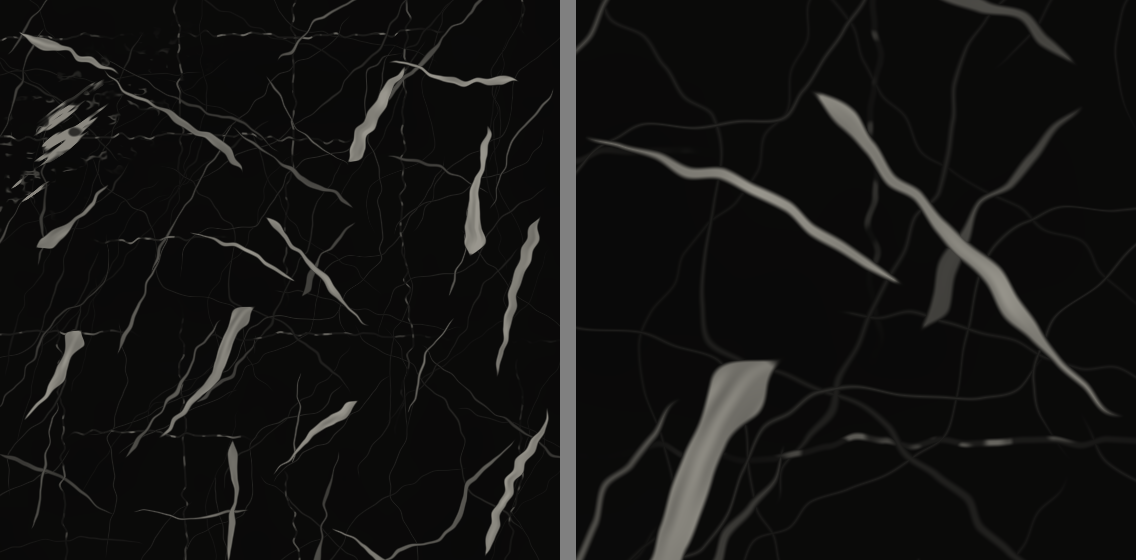
Left: the whole. Right: its middle third, enlarged.
Write a WebGL 2 fragment shader that draws this texture.

```glsl
#version 300 es
precision highp float;
// Polished black marble crossed by tapered white veins, hairlines and jagged cracks.
uniform vec2 u_resolution;
out vec4 fragColor;

const vec3 GROUND = vec3(0.038, 0.037, 0.035);
const vec3 CALCITE = vec3(0.60, 0.59, 0.555);
const float SOFTNESS = 0.0019;       // half width of a vein's blurred edge
const float BEND = 0.16;             // slow curvature relative to vein length
const float JITTER = 0.009;          // fine sideways wobble
const float MAIN_ANGLE = 1.05;       // prevailing direction, radians
const float CROSS_ANGLE = -0.45;     // secondary direction
const float CROSS_SHARE = 0.27;
const int BOLD_COUNT = 15;
const int MEDIUM_COUNT = 26;
const int HAIRLINE_COUNT = 64;
const int CRACK_COUNT = 5;
const vec2 SHEAR_CENTER = vec2(0.11, 0.75);
const vec2 SHEAR_SIZE = vec2(0.23, 0.085);
const float SHEAR_ANGLE = 0.62;

float hash(vec2 p) {
  vec3 q = fract(p.xyx * 0.1031);
  q += dot(q, q.yzx + 33.33);
  return fract((q.x + q.y) * q.z);
}

float noise(vec2 p) {
  vec2 i = floor(p), f = fract(p);
  f = f * f * (3.0 - 2.0 * f);
  return mix(mix(hash(i), hash(i + vec2(1, 0)), f.x),
             mix(hash(i + vec2(0, 1)), hash(i + vec2(1, 1)), f.x), f.y);
}

float fbm(vec2 p) {
  return 0.55 * noise(p) + 0.3 * noise(p * 2.1 + 7.3) + 0.15 * noise(p * 4.3 + 19.1);
}

vec2 rotate(vec2 p, float angle) {
  float c = cos(angle), s = sin(angle);
  return vec2(c * p.x + s * p.y, c * p.y - s * p.x);
}

// One wavering vein: blunt at one end, drawn out at the other.
float vein(vec2 p, float angle, float len, float halfWidth, float seed) {
  vec2 q = rotate(p, angle);
  float t = q.x / len + 0.5;
  if (t < 0.0 || t > 1.0 || abs(q.y) > 0.12) return 0.0;
  if (hash(vec2(seed, 5.0)) < 0.5) t = 1.0 - t;
  q.y += BEND * len * (noise(vec2(q.x * 9.0 + 50.0, seed)) - 0.5);
  q.y += JITTER * (noise(vec2(q.x * 48.0 + 90.0, seed + 2.0)) - 0.5);
  float taper = pow(t, 0.6) * (1.0 - smoothstep(0.86, 1.0, t));
  float w = halfWidth * taper * (0.35 + 1.3 * noise(vec2(q.x * 24.0 + 70.0, seed + 3.0)));
  float edge = max(SOFTNESS, 0.75 / u_resolution.y);
  float body = 1.0 - smoothstep(w - edge, w + edge, abs(q.y));
  float grain = 0.78 + 0.3 * noise(q * vec2(30.0, 160.0) + seed);
  return body * grain * smoothstep(0.0, 0.2, taper);
}

// Evenly scattered veins; each range is (smallest, largest).
float veinLayer(vec2 p, int count, float seed, vec2 lengths, vec2 widths, vec2 tones, float spread) {
  float tone = 0.0;
  for (int i = 0; i < count; i++) {
    float id = seed + float(i) * 11.0;
    vec2 middle = fract(vec2(0.7549, 0.5698) * (float(i) + seed * 0.37));
    middle += 0.12 * (vec2(hash(vec2(id, 1.0)), hash(vec2(id, 2.0))) - 0.5);
    float angle = hash(vec2(id, 3.0)) < CROSS_SHARE ? CROSS_ANGLE : MAIN_ANGLE;
    angle += spread * (hash(vec2(id, 4.0)) - 0.5);
    float size = hash(vec2(id, 6.0));
    float len = mix(lengths.x, lengths.y, hash(vec2(id, 7.0)));
    float width = mix(widths.x, widths.y, size * size);
    float strength = mix(tones.x, tones.y, hash(vec2(id, 8.0)));
    tone = max(tone, strength * vein(p - middle, angle, len, width, id));
  }
  return tone;
}

// Jagged, speckled seam running along x.
float crack(vec2 p, float height, float seed) {
  float y = height + 0.03 * (noise(vec2(p.x * 5.0, seed)) - 0.5)
          + 0.012 * (noise(vec2(p.x * 60.0, seed + 1.0)) - 0.5);
  float line = 1.0 - smoothstep(0.0004, 0.0032, abs(p.y - y));
  float speckle = smoothstep(0.45, 0.85, noise(p * 110.0 + seed));
  float extent = smoothstep(0.35, 0.6, noise(vec2(p.x * 3.5, seed + 4.0)));
  return line * extent * (0.12 + 0.55 * speckle);
}

// Crushed zone of slanting shards and fine broken mesh.
float shearZone(vec2 p) {
  vec2 q = rotate(p - SHEAR_CENTER, SHEAR_ANGLE);
  vec2 r = q / SHEAR_SIZE;
  float region = exp(-dot(r, r));
  float shards = smoothstep(0.0, 0.09, fbm(q * vec2(10.0, 62.0) + 40.0) - mix(1.0, 0.58, region));
  float breaks = smoothstep(0.2, 0.4, noise(p * vec2(38.0, 55.0)));
  float mesh = 1.0 - smoothstep(0.0, 0.07, abs(fbm(p * vec2(24.0, 38.0)) - 0.5));
  mesh *= smoothstep(0.45, 0.8, noise(p * 75.0));
  return max(shards * mix(0.25, 0.9, breaks), 0.4 * mesh * smoothstep(0.1, 0.6, region));
}

void main() {
  vec2 p = gl_FragCoord.xy / u_resolution;
  float tone = veinLayer(p, BOLD_COUNT, 3.0, vec2(0.13, 0.32), vec2(0.006, 0.018), vec2(0.75, 1.0), 0.9);
  tone = max(tone, veinLayer(p, MEDIUM_COUNT, 401.0, vec2(0.16, 0.42), vec2(0.002, 0.005), vec2(0.3, 0.75), 1.0));
  tone = max(tone, veinLayer(p, HAIRLINE_COUNT, 907.0, vec2(0.2, 0.6), vec2(0.0006, 0.0018), vec2(0.08, 0.3), 1.2));
  for (int i = 0; i < CRACK_COUNT; i++) {
    float k = float(i);
    tone = max(tone, crack(p, 0.94 - 0.18 * k, 13.0 + 9.0 * k));
    tone = max(tone, 0.7 * crack(p.yx, 0.12 + 0.2 * k, 83.0 + 9.0 * k));
  }
  tone = max(tone, shearZone(p));
  vec3 ground = GROUND * (0.9 + 0.2 * fbm(p * 6.0));
  fragColor = vec4(mix(ground, CALCITE, clamp(tone, 0.0, 1.0)), 1.0);
}
```
